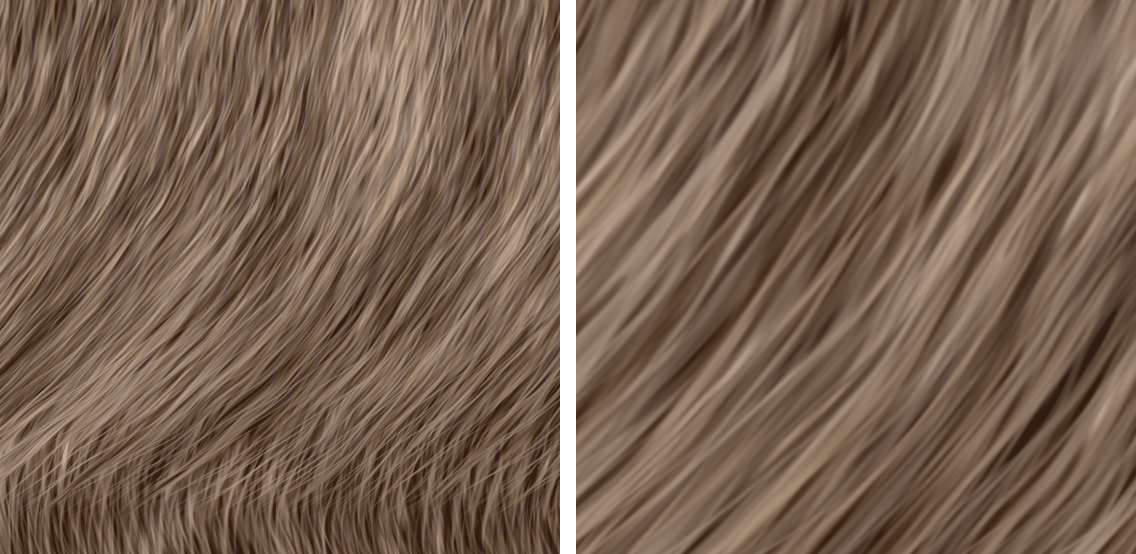
Left: the whole. Right: its middle third, enlarged.
Reproduce this texture procedurally as a WebGL 2 fragment shader.

```glsl
#version 300 es
precision highp float;
// Combed ash-brown hair: an upper coat sweeps down and left and ends in a
// ragged fringe over a darker, steeper under coat. Stretched gradient noise
// along curved flow lines gives the locks; tapered strands are laid on top.

uniform vec2 u_resolution;
out vec4 fragColor;

const float PI = 3.14159265;
const float CONTRAST = 1.2;
const vec3 MEAN_COLOR = vec3(0.466, 0.375, 0.307);
const vec3 TONE_STEP = vec3(0.108, 0.106, 0.101);

vec2 hash2(vec2 p) {
    vec3 q = fract(p.xyx * vec3(0.1031, 0.1030, 0.0973));
    q += dot(q, q.yzx + 33.33);
    return fract((q.xx + q.yz) * q.zy);
}

vec2 gradient(vec2 cell) {
    float angle = 2.0 * PI * hash2(cell).x;
    return vec2(cos(angle), sin(angle));
}

float gradientNoise(vec2 p) {
    vec2 i = floor(p), f = p - i;
    vec2 s = f * f * f * (f * (f * 6.0 - 15.0) + 10.0);
    vec2 e = vec2(1.0, 0.0);
    float low = mix(dot(gradient(i), f), dot(gradient(i + e), f - e), s.x);
    float high = mix(dot(gradient(i + e.yx), f - e.yx),
                     dot(gradient(i + 1.0), f - 1.0), s.x);
    return mix(low, high, s.y);
}

// One tapered strand per cell; returns (coverage, random shade 0..1).
vec2 strand(vec2 flow, float count, float segment, float halfWidth, float seed) {
    float column = floor(flow.x * count);
    float across = fract(flow.x * count);
    float run = flow.y / segment + hash2(vec2(column, seed)).x;
    vec2 cell = vec2(column, floor(run) + seed * 17.0);
    vec2 r = hash2(cell + 71.0);
    float along = fract(run);
    float center = 0.5 + 0.3 * (r.x - 0.5) + 0.26 * (r.y - 0.5) * cos(PI * along);
    float taper = sqrt(sin(PI * along));
    float w = max(halfWidth * count * (0.35 + 0.65 * taper), 0.8 * count / u_resolution.y);
    float d = (across - center) / w;
    float cellEdge = smoothstep(0.0, 0.06, 0.5 - abs(across - 0.5));
    return vec2(exp(-d * d) * taper * cellEdge, hash2(cell + 13.0).x);
}

// Tone of a full coat, in standard deviations from the mean.
float coat(vec2 flow, float seed) {
    vec2 q = flow + vec2(seed * 3.7, seed * 1.3);
    float tone = 1.7 * gradientNoise(q * vec2(14.0, 2.8));
    tone += 2.5 * gradientNoise(vec2(q.x + 0.10 * q.y, q.y) * vec2(36.0, 6.0));
    tone += 2.6 * gradientNoise(vec2(q.x - 0.12 * q.y, q.y) * vec2(76.0, 9.0));
    tone += 1.8 * gradientNoise(vec2(q.x + 0.16 * q.y, q.y) * vec2(150.0, 18.0));

    // Dark gaps between locks.
    for (int i = 0; i < 3; i++) {
        float k = float(i);
        vec2 s = strand(q + vec2(0.08 * (k - 1.0) * q.y, 0.0), 20.0 + 6.0 * k,
                        0.13 + 0.025 * k, 0.0062 - 0.0008 * k, seed + k);
        tone = mix(tone, -2.2, 0.85 * s.x * step(0.54, s.y));
    }
    // Single hairs, each layer combed at a slightly different angle.
    for (int i = 0; i < 9; i++) {
        float k = float(i);
        float tilt = 0.46 * (hash2(vec2(k, seed + 5.0)).x - 0.5);
        vec2 s = strand(vec2(q.x + tilt * q.y, q.y), 25.0 + 4.0 * k,
                        0.16 + 0.022 * mod(k * 3.0, 7.0), 0.0028, seed + 20.0 + k);
        tone = mix(tone, mix(-1.7, 2.3, s.y), 0.62 * s.x);
    }
    return tone;
}

void main() {
    vec2 p = gl_FragCoord.xy / u_resolution.y;
    float drop = 1.0 - p.y;

    // Gentle waves bend the flow lines of both coats.
    float wave = 0.026 * gradientNoise(p * 2.7 + 4.0)
               + 0.009 * gradientNoise(p * vec2(9.0, 7.0) + 9.0);
    vec2 upper = vec2(p.x + 0.12 * drop + (0.60 - 0.2 * p.x) * drop * drop + wave, p.y);
    vec2 under = vec2(p.x + 0.24 * p.y - 1.5 * p.y * p.y + 1.4 * wave, p.y);

    // Ragged fringe where the upper coat ends.
    float fringe = 0.19 + 0.09 * p.x + 0.14 * gradientNoise(vec2(upper.x * 9.0, 2.0))
                 + 0.26 * gradientNoise(upper * vec2(46.0, 4.0));
    float cover = smoothstep(-0.06, 0.06, p.y - fringe);
    float tone = mix(coat(under, 3.0) - 0.45, coat(upper, 1.0), cover);

    // Pale loose tips that cross the fringe.
    float tipZone = smoothstep(0.04, 0.16, p.y) * smoothstep(0.50, 0.28, p.y);
    for (int i = 0; i < 5; i++) {
        float k = float(i);
        vec2 q = vec2(upper.x + (0.15 * k - 0.45) * (p.y - 0.25), p.y);
        vec2 s = strand(q, 19.0 + 4.0 * k, 0.15 + 0.02 * k, 0.0024, 50.0 + k);
        tone = mix(tone, 0.5 + 1.4 * s.y, 0.68 * s.x * tipZone * step(0.35, s.y));
    }

    // Broad light: a sheen near the top, pale sweeping locks, a darker base.
    vec2 sheen = (p - vec2(0.66, 0.93)) / vec2(0.20, 0.24);
    tone += 0.6 * exp(-dot(sheen, sheen));
    tone += 1.4 * gradientNoise(upper * vec2(6.0, 1.5) + 31.0);
    tone += 0.24 * smoothstep(0.1, 0.6, p.y) - 0.14;

    float warmth = gradientNoise(upper * vec2(48.0, 7.0) + 60.0);
    vec3 color = MEAN_COLOR + TONE_STEP * clamp(CONTRAST * tone, -2.5, 2.8);
    color += warmth * vec3(0.022, 0.0, -0.03);
    fragColor = vec4(color, 1.0);
}
```
